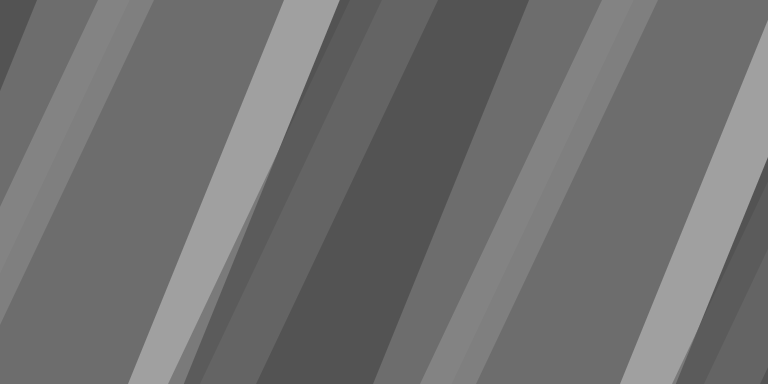
Write a Shadertoy shader that draws this background.

```glsl
// Slanted grey stripes: an opaque set of broad bands lies under a translucent set
// of narrower ones. Each set repeats along x with its own slant and period, so
// the two drift against each other. Lengths are in canvas heights.

#define BASE_SLANT 0.4063
#define BASE_PERIOD 1.2813
#define VEIL_SLANT 0.4740
#define VEIL_PERIOD 1.3125
#define VEIL_OPACITY 0.6

const float MID_GREY = 0.426;
const float DARK_GREY = 0.325;
const float LIGHT_GREY = 0.628;

// Smooth coverage of a band from start to end, repeated every period
float band(float x, float start, float end, float period, float blur) {
    float offset = mod(x - 0.5 * (start + end) + 0.5 * period, period) - 0.5 * period;
    float dist = abs(offset) - 0.5 * (end - start);
    return clamp(0.5 - dist / blur, 0.0, 1.0);
}

// Opaque layer: a light band over the left end of a wide dark one
float baseLayer(vec2 p, float pixel) {
    float x = p.x - BASE_SLANT * p.y;
    float blur = pixel * length(vec2(1.0, BASE_SLANT));
    float grey = mix(MID_GREY, DARK_GREY, band(x, 0.400, 0.9714, BASE_PERIOD, blur));
    return mix(grey, LIGHT_GREY, band(x, 0.3333, 0.4785, BASE_PERIOD, blur));
}

// Translucent layer: two bands, each split into two tones
float addVeil(float grey, vec2 p, float pixel) {
    float x = p.x - VEIL_SLANT * p.y;
    float blur = pixel * length(vec2(1.0, VEIL_SLANT));

    float darkBand = band(x, 0.4375, 0.6667, VEIL_PERIOD, blur);
    float darkTone = mix(0.380, 0.440, band(x, 0.5208, 0.800, VEIL_PERIOD, blur));
    grey = mix(grey, darkTone, VEIL_OPACITY * darkBand);

    float lightBand = band(x, 1.0938, 1.2396, VEIL_PERIOD, blur);
    float lightTone = mix(0.575, 0.543, band(x, 1.1760, 1.300, VEIL_PERIOD, blur));
    return mix(grey, lightTone, VEIL_OPACITY * lightBand);
}

void mainImage(out vec4 fragColor, in vec2 fragCoord) {
    float pixel = 1.0 / iResolution.y;
    vec2 p = fragCoord * pixel;
    float grey = addVeil(baseLayer(p, pixel), p, pixel);
    fragColor = vec4(vec3(grey), 1.0);
}
```
